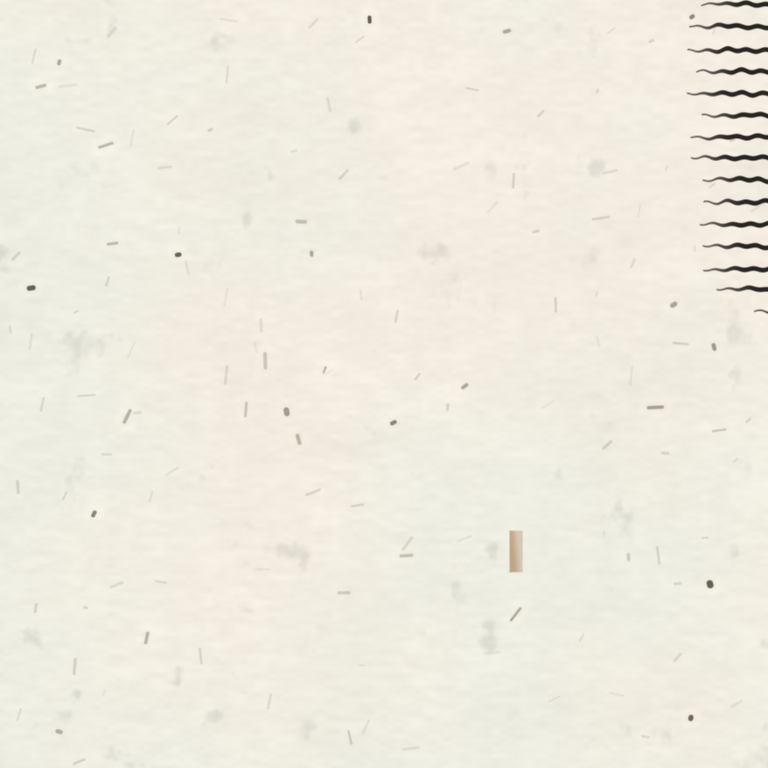
This texture is drawn by a WebGL 2 fragment shader. Its source:

```glsl
#version 300 es
precision highp float;
// Aged cream paper: soft warm and cool mottling, fine horizontal pulp streaks,
// scattered specks and fibres with pale rims, one tan splinter, and a block of
// wavy engraved strokes that enters from the upper right edge.

uniform vec2 u_resolution;
out vec4 fragColor;

const vec3 PAPER = vec3(0.946, 0.931, 0.883);
const vec3 WARM_TINT = vec3(0.014, -0.003, -0.001);
const vec3 COOL_TINT = vec3(-0.010, 0.001, 0.003);
const vec3 SPECK_COLOR = vec3(0.27, 0.25, 0.21);
const vec3 FIBRE_COLOR = vec3(0.56, 0.53, 0.46);
const vec3 TAN_COLOR = vec3(0.72, 0.60, 0.47);
const vec3 INK_COLOR = vec3(0.13, 0.12, 0.11);

const float GRAIN_CONTRAST = 0.040;
const float MOTTLE_CONTRAST = 0.026;
const float SOFTNESS = 0.0016;      // edge blur, as a share of the canvas
const float STROKE_COUNT = 15.0;
const float STROKE_PITCH = 0.0286;
const float STROKE_TOP = 0.0065;
const float STROKE_LEFT = 0.905;
const vec2 SPLINTER_CENTER = vec2(0.672, 0.282);
const vec2 SPLINTER_HALF = vec2(0.0085, 0.027);

float hash(vec2 p) {
    return fract(sin(dot(p, vec2(127.1, 311.7))) * 43758.5453);
}

float noise(vec2 p) {
    vec2 i = floor(p), f = fract(p);
    f = f * f * (3.0 - 2.0 * f);
    return mix(mix(hash(i), hash(i + vec2(1, 0)), f.x),
               mix(hash(i + vec2(0, 1)), hash(i + vec2(1, 1)), f.x), f.y);
}

float fbm(vec2 p) {
    float sum = 0.0, amp = 0.5;
    for (int i = 0; i < 4; i++) {
        sum += amp * noise(p);
        p = p * 2.03 + 17.3;
        amp *= 0.5;
    }
    return sum / 0.9375;
}

float edge(float d) {
    float w = max(SOFTNESS, 0.7 / u_resolution.y);
    return 1.0 - smoothstep(-w, w, d);
}

// Short capsules scattered on a jittered grid: x = coverage, y = pale rim.
vec2 scatter(vec2 uv, float cells, float density, float halfLength, float radius, float seed) {
    vec2 result = vec2(0.0), home = floor(uv * cells);
    for (int j = -1; j <= 1; j++)
    for (int i = -1; i <= 1; i++) {
        vec2 cell = home + vec2(i, j);
        vec2 key = cell + seed;
        if (hash(key) > density) continue;
        vec2 jitter = vec2(hash(key + 3.7), hash(key + 8.1));
        vec2 p = uv - (cell + 0.1 + 0.8 * jitter) / cells;
        float angle = mix(-0.25, 1.9, hash(key + 12.9));
        vec2 dir = vec2(cos(angle), sin(angle));
        float len = halfLength * mix(0.15, 1.0, hash(key + 21.3));
        float d = length(p - dir * clamp(dot(p, dir), -len, len));
        float size = radius * mix(0.6, 1.2, hash(key + 30.4));
        float strength = mix(0.35, 1.0, hash(key + 41.6));
        float rim = (d - size - 0.007) / 0.004;
        result = max(result, strength * vec2(edge(d - size), exp(-rim * rim)));
    }
    return result;
}

float engraving(vec2 uv) {
    float down = 1.0 - uv.y - STROKE_TOP;
    float row = clamp(floor(down / STROKE_PITCH + 0.5), 0.0, STROKE_COUNT - 1.0);
    float start = STROKE_LEFT + 0.022 * (hash(vec2(row, 5.0)) - 0.5)
                + 0.07 * pow(row / (STROKE_COUNT - 1.0), 10.0);
    float wave = 0.0013 * sin(uv.x * 250.0 + 6.28 * hash(vec2(row, 9.0)))
               + 0.0030 * (noise(vec2(uv.x * 60.0, row * 7.0)) - 0.5);
    float shift = 0.0035 * (hash(vec2(row, 2.0)) - 0.5);
    float d = abs(down - row * STROKE_PITCH - wave - shift);
    float swell = smoothstep(start, start + 0.055, uv.x);
    float thickness = mix(0.0010, 0.0030, swell);
    return edge(d - thickness) * edge(start - uv.x) * mix(0.65, 0.97, swell);
}

void main() {
    vec2 uv = gl_FragCoord.xy / u_resolution;

    // Paper body: broad tint, medium mottling, horizontal pulp streaks
    float tint = fbm(uv * 3.2 + 4.0) - 0.5;
    vec3 color = PAPER + (tint > 0.0 ? WARM_TINT : COOL_TINT) * min(abs(tint) * 5.0, 1.0);
    color += MOTTLE_CONTRAST * (fbm(uv * vec2(9.0, 14.0) + 31.0) - 0.5);
    float grain = 0.6 * noise(uv * vec2(48.0, 125.0)) + 0.4 * noise(uv * vec2(110.0, 190.0) + 50.0);
    color += GRAIN_CONTRAST * (grain - 0.5) * vec3(1.0, 1.0, 1.1);

    // Smudges, faint fibres and dark specks
    float smudge = smoothstep(0.70, 0.86, fbm(uv * vec2(22.0, 18.0) + 70.0));
    color -= 0.07 * smudge * vec3(1.0, 0.9, 0.85);
    vec2 faint = scatter(uv, 16.0, 0.38, 0.011, 0.0016, 11.0);
    vec2 fibre = scatter(uv, 8.0, 0.32, 0.010, 0.0021, 47.0);
    vec2 speck = scatter(uv, 7.0, 0.30, 0.003, 0.0036, 83.0);
    color += 0.014 * max(fibre.y, speck.y) * vec3(1.0, 1.0, 0.6);
    color = mix(color, FIBRE_COLOR, 0.30 * faint.x);
    color = mix(color, FIBRE_COLOR, 0.80 * fibre.x);
    color = mix(color, SPECK_COLOR, 0.90 * speck.x);

    // Tan splinter with a darker left side
    vec2 q = uv - SPLINTER_CENTER;
    vec2 outside = abs(q) - SPLINTER_HALF;
    float shade = 0.45 + 0.40 * smoothstep(0.006, -0.006, q.x + 0.1 * q.y);
    color = mix(color, TAN_COLOR, edge(max(outside.x, outside.y)) * shade);

    color = mix(color, INK_COLOR, engraving(uv));
    fragColor = vec4(clamp(color, 0.0, 1.0), 1.0);
}
```
